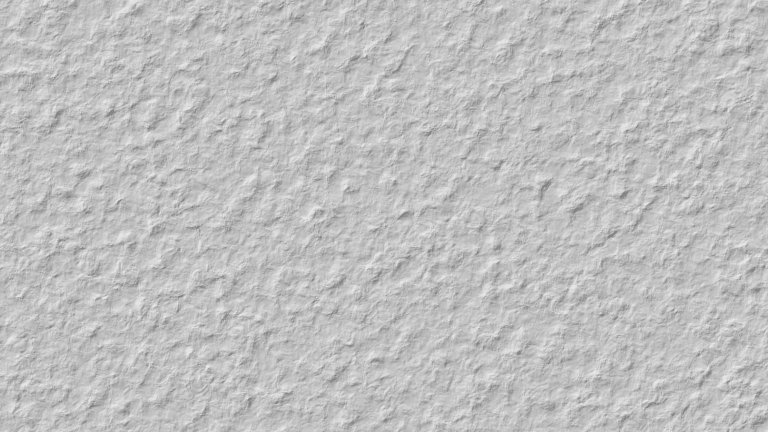
A WebGL 2 fragment shader for this texture:

```glsl
#version 300 es
precision highp float;

uniform vec2 u_resolution;
out vec4 outColor;

// Relief (lengths in canvas heights)
const float LUMP_FREQUENCY = 32.0;
const int OCTAVES = 4;
const float GAIN = 0.47;
const float LUMP_STEEPNESS = 0.6;
const float WARP_FREQUENCY = 44.0;
const float WARP_AMOUNT = 0.008;

// Lighting
const vec2 LIGHT_DIR = vec2(-0.6, 0.8);
const float SAMPLE_STEP = 0.0012;
const float TYPICAL_SLOPE = 13.3;

// Tone
const float BASE_GREY = 0.753;
const float CONTRAST = 0.054;
const float SHADOW_BIAS = 0.0035;

// Doubles the frequency and turns the lattice between octaves
const mat2 OCTAVE_TURN = mat2(1.6, 1.2, -1.2, 1.6);

// Integer hash of a lattice cell, 0..1
float hash(vec2 cell) {
    uvec2 q = uvec2(ivec2(cell)) * uvec2(1597u, 7919u);
    uint n = (q.x ^ (q.y << 7u)) + q.y * 31u;
    n = (n ^ (n >> 16u)) * 0x7feb352du;
    n = (n ^ (n >> 15u)) * 0x846ca68bu;
    n ^= n >> 16u;
    return float(n >> 8u) / 16777216.0;
}

// Value noise with quintic interpolation, 0..1
float valueNoise(vec2 p) {
    vec2 cell = floor(p);
    vec2 f = p - cell;
    vec2 u = f * f * f * (f * (f * 6.0 - 15.0) + 10.0);
    float bottom = mix(hash(cell), hash(cell + vec2(1.0, 0.0)), u.x);
    float top = mix(hash(cell + vec2(0.0, 1.0)), hash(cell + vec2(1.0, 1.0)), u.x);
    return mix(bottom, top, u.y);
}

// Plaster relief: warped fractal noise, flat hollows and steeper lumps
float plasterHeight(vec2 p) {
    vec2 w = p * WARP_FREQUENCY;
    vec2 warp = vec2(valueNoise(w + 71.3), valueNoise(w + 153.7)) - 0.5;
    vec2 q = OCTAVE_TURN * (p + warp * WARP_AMOUNT) * (0.5 * LUMP_FREQUENCY);

    float sum = 0.0;
    float total = 0.0;
    float amplitude = 1.0;
    for (int i = 0; i < OCTAVES; i++) {
        sum += amplitude * valueNoise(q);
        total += amplitude;
        amplitude *= GAIN;
        q = OCTAVE_TURN * q + vec2(37.2, 91.6);
    }
    float h = sum / total;
    return mix(h, h * h, LUMP_STEEPNESS);
}

void main() {
    vec2 p = gl_FragCoord.xy / u_resolution.y;

    // Slope towards the light, by central difference
    vec2 offset = LIGHT_DIR * SAMPLE_STEP;
    float rise = plasterHeight(p - offset) - plasterHeight(p + offset);
    float slope = rise / (2.0 * SAMPLE_STEP * TYPICAL_SLOPE);
    slope = clamp(slope, -3.5, 3.5);

    // Shadowed sides fall off faster than lit sides rise
    float grey = BASE_GREY + CONTRAST * slope - SHADOW_BIAS * slope * slope;
    outColor = vec4(vec3(grey), 1.0);
}
```
